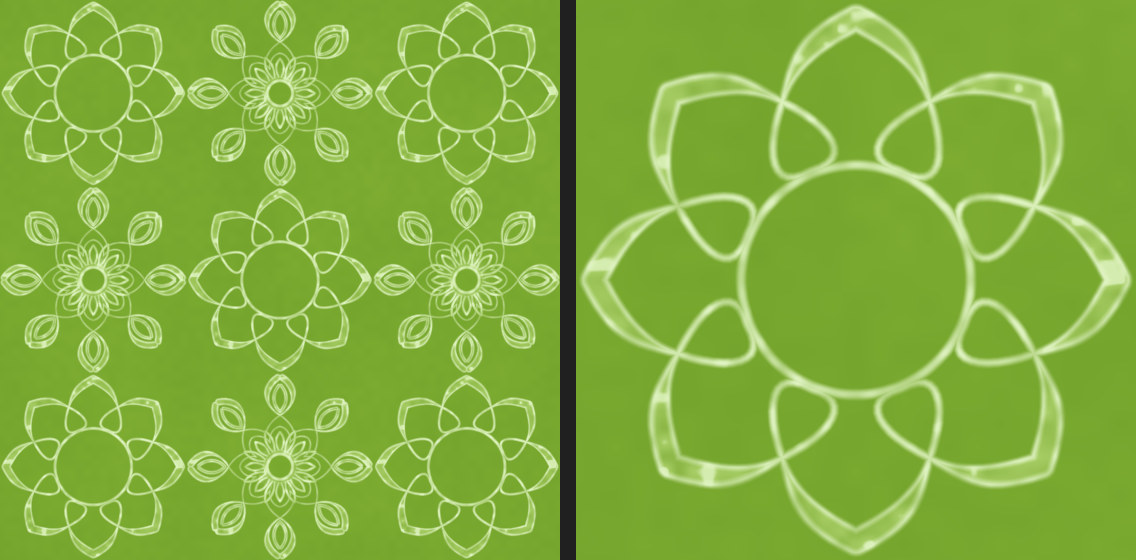
Left, the full canvas; right, a detail of the centre.
This pattern is drawn by a WebGL 2 fragment shader. Its source:

```glsl
#version 300 es
precision highp float;

uniform vec2 u_resolution;
out vec4 fragColor;

#define REPEATS 3.0
#define PETALS 8.0
#define LINE_HALF 0.0055
#define SOFTNESS 0.006
#define RING_RADIUS 0.205
#define GRAIN_SCALE 38.0
#define CLOTH_WEAR 0.035
#define GREEN vec3(0.475, 0.66, 0.185)
#define LEAF vec3(0.70, 0.84, 0.45)
#define CREAM vec3(0.90, 0.97, 0.80)

const float SECTOR = 6.2831853 / PETALS;
const int CURVE_STEPS = 12;

float hash(vec2 p) {
    return fract(sin(dot(p, vec2(127.1, 311.7))) * 43758.545);
}

float noise(vec2 p) {
    vec2 i = floor(p), f = fract(p);
    f = f * f * (3.0 - 2.0 * f);
    return mix(mix(hash(i), hash(i + vec2(1, 0)), f.x),
               mix(hash(i + vec2(0, 1)), hash(i + vec2(1, 1)), f.x), f.y);
}

float segmentDist(vec2 p, vec2 a, vec2 b) {
    vec2 pa = p - a, ba = b - a;
    return length(pa - ba * clamp(dot(pa, ba) / dot(ba, ba), 0.0, 1.0));
}

// Distance to a cubic Bezier curve, walked as short segments
float curveDist(vec2 p, vec2 a, vec2 b, vec2 c, vec2 d) {
    float nearest = 1.0;
    vec2 last = a;
    for (int i = 1; i <= CURVE_STEPS; i++) {
        float t = float(i) / float(CURVE_STEPS), s = 1.0 - t;
        vec2 next = s * s * s * a + 3.0 * s * t * (s * b + t * c) + t * t * t * d;
        nearest = min(nearest, segmentDist(p, last, next));
        last = next;
    }
    return nearest;
}

float stroke(float d, float halfWidth) {
    float soft = max(SOFTNESS, REPEATS / u_resolution.y);
    return 1.0 - smoothstep(halfWidth - soft, halfWidth + soft, d);
}

// x: tinted body, y: bright outline on both sides
vec2 ribbon(float d, float halfWidth) {
    return vec2(stroke(d, halfWidth), stroke(abs(d - halfWidth), LINE_HALF * 0.8));
}

// Open ring with looping petals; axis lies on a petal, gap between two
vec2 ringFlower(vec2 axis, vec2 gap, float r) {
    float outer = curveDist(axis, vec2(0.468, 0.0), vec2(0.43, 0.075),
                            vec2(0.385, 0.112), vec2(0.318, 0.132));
    vec2 ink = ribbon(outer, mix(0.001, 0.019, smoothstep(0.32, 0.45, axis.x)));
    float loop = curveDist(gap, vec2(0.344, 0.0), vec2(0.27, 0.066),
                           vec2(0.2, 0.08), vec2(0.21, 0.0));
    float line = max(stroke(loop, LINE_HALF), stroke(abs(r - RING_RADIUS), LINE_HALF * 1.25));
    return max(ink, vec2(line * 0.5, line));
}

// Eight buds on a lattice of arcs around a rayed eye
vec2 budFlower(vec2 axis, vec2 gap, float r) {
    float bud = curveDist(axis, vec2(0.478, 0.012), vec2(0.43, 0.085),
                          vec2(0.335, 0.098), vec2(0.275, 0.0));
    vec2 ink = ribbon(bud, mix(0.001, 0.014, smoothstep(0.31, 0.43, axis.x)));

    float seed = curveDist(axis, vec2(0.435, 0.006), vec2(0.39, 0.045),
                           vec2(0.33, 0.04), vec2(0.295, 0.0));
    ink = max(ink, vec2(0.6, 0.85) * ribbon(seed, 0.005));

    // Crossing arcs
    float arcs = curveDist(axis, vec2(0.275, 0.0), vec2(0.25, 0.04),
                           vec2(0.215, 0.068), vec2(0.18, 0.075));
    arcs = min(arcs, curveDist(axis, vec2(0.215, 0.0), vec2(0.21, 0.035),
                               vec2(0.17, 0.06), vec2(0.13, 0.054)));
    ink.y = max(ink.y, 0.75 * stroke(arcs, LINE_HALF * 0.7));

    // Pointed rays, alternately long and short
    float rays = min(curveDist(axis, vec2(0.185, 0.0), vec2(0.155, 0.025),
                               vec2(0.125, 0.026), vec2(0.09, 0.008)),
                     curveDist(gap, vec2(0.205, 0.0), vec2(0.17, 0.022),
                               vec2(0.13, 0.024), vec2(0.09, 0.006)));
    ink = max(ink, vec2(0.9, 0.75) * stroke(rays, LINE_HALF));

    // Eye
    float eye = stroke(abs(r - 0.076), 0.016);
    float rim = stroke(abs(r - 0.068), LINE_HALF * 1.3);
    float glow = 0.45 * smoothstep(0.17, 0.085, r) * smoothstep(0.05, 0.07, r);
    return max(ink, vec2(max(eye, glow), rim));
}

void main() {
    vec2 uv = gl_FragCoord.xy / u_resolution;
    vec2 cell = floor(uv * REPEATS);
    vec2 p = fract(uv * REPEATS) - 0.5;

    // Fold the cell into half a sector
    float r = length(p);
    float angle = abs(mod(atan(p.y, p.x) + 0.5 * SECTOR, SECTOR) - 0.5 * SECTOR);
    float fromGap = 0.5 * SECTOR - angle;
    vec2 axis = r * vec2(cos(angle), sin(angle));
    vec2 gap = r * vec2(cos(fromGap), sin(fromGap));

    bool isRing = mod(cell.x + cell.y, 2.0) < 0.5;
    vec2 ink = isRing ? ringFlower(axis, gap, r) : budFlower(axis, gap, r);

    // Patchy chalk in the strokes, faint mottling in the cloth
    float chalk = noise(p * GRAIN_SCALE + 50.0);
    float cloth = 0.6 * noise(uv * 9.0) + 0.4 * noise(uv * 70.0) - 0.5;
    vec3 color = GREEN + CLOTH_WEAR * cloth * vec3(1.2, 1.0, 0.6);
    color = mix(color, LEAF, ink.x * mix(0.35, 0.95, chalk));
    color = mix(color, CREAM, ink.y * mix(0.5, 0.95, chalk));
    color = mix(color, CREAM, 0.7 * ink.x * smoothstep(0.68, 0.9, chalk));
    fragColor = vec4(color, 1.0);
}
```
